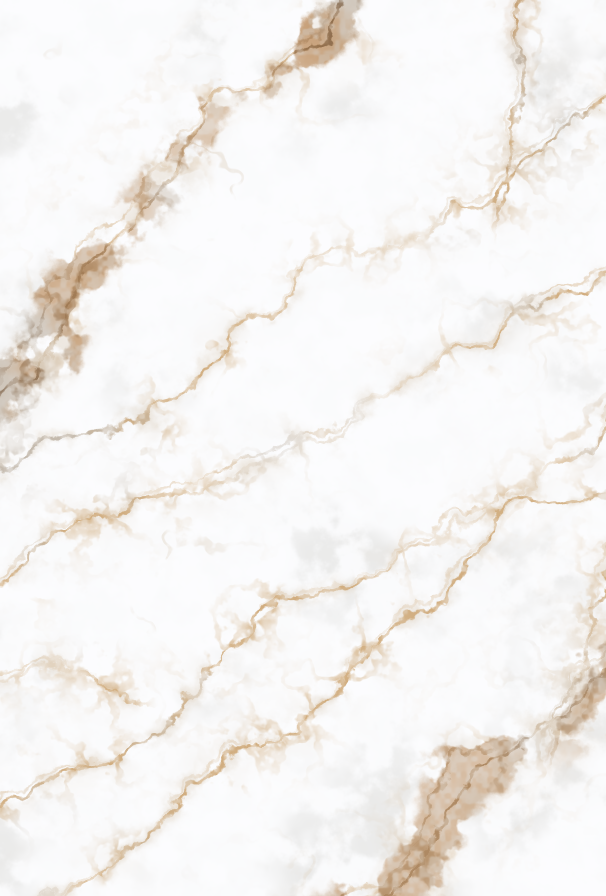
Give the GLSL for this texture, as a WebGL 1 fragment shader.

```glsl
precision highp float;
// White marble crossed by diagonal veins of tan and ochre.
// Each vein is a jagged noise-bent line with a side thread, a web of hairline
// cracks, a speckled haze and, in the broad veins, patches of mineral fill.

uniform vec2 u_resolution;

const vec3 WHITE = vec3(0.988, 0.990, 0.996);
const vec3 MIST  = vec3(0.915, 0.915, 0.912);
const vec3 SAND  = vec3(0.890, 0.850, 0.795);
const vec3 GREY  = vec3(0.770, 0.730, 0.680);
const vec3 TAN   = vec3(0.820, 0.680, 0.500);
const vec3 OCHRE = vec3(0.720, 0.520, 0.320);
const vec3 BROWN = vec3(0.470, 0.350, 0.240);

float hash(vec2 p) {
  vec3 h = fract(vec3(p.xyx) * 0.1031);
  h += dot(h, h.yzx + 33.33);
  return fract((h.x + h.y) * h.z);
}

float noise(vec2 p) {
  vec2 cell = floor(p);
  vec2 f = fract(p);
  f = f * f * (3.0 - 2.0 * f);
  float low = mix(hash(cell), hash(cell + vec2(1.0, 0.0)), f.x);
  float high = mix(hash(cell + vec2(0.0, 1.0)), hash(cell + 1.0), f.x);
  return mix(low, high, f.y);
}

float fbm(vec2 p) {
  float sum = 0.0;
  float weight = 0.5;
  for (int i = 0; i < 5; i++) {
    sum += weight * noise(p);
    p = mat2(1.6, 1.2, -1.2, 1.6) * p + 17.3;
    weight *= 0.5;
  }
  return sum / 0.97;
}

vec2 rotate(vec2 p, float angle) {
  float c = cos(angle);
  float s = sin(angle);
  return vec2(c * p.x + s * p.y, c * p.y - s * p.x);
}

// Soft line of half width w around distance zero
float crack(float d, float w) {
  return 1.0 - smoothstep(0.25 * w, w, abs(d));
}

// One vein through anchor; returns line, mineral fill and haze amounts
vec3 vein(vec2 p, vec2 anchor, float angle, float reach, float body, float seed) {
  vec2 q = rotate(p - anchor, angle);
  float bend = 0.2 * (fbm(vec2(q.x * 3.5 + seed * 11.0, seed)) - 0.5);
  float jag = 0.034 * (fbm(p * 24.0 + seed) - 0.5) + 0.016 * (fbm(p * 75.0) - 0.5);
  float d = q.y - bend - jag;

  float broad = min(body * 60.0, 1.0);
  float swell = noise(vec2(q.x * 9.0, seed * 5.3));
  float flow = smoothstep(0.2, 0.7, noise(vec2(q.x * 8.0 + seed * 3.0, seed)));
  flow = mix(flow, 1.0, 0.6 * broad);
  float span = 0.011 + body * (0.4 + 1.1 * swell);
  float near = exp(-d * d / (span * span));

  float side = (0.024 + body) * (swell - 0.25);
  float line = crack(d, 0.0036) * mix(0.3, 1.0, flow);
  line = max(line, 0.6 * swell * crack(d - side, 0.003));
  float wisps = exp(-abs(d) / (0.022 + body)) * smoothstep(0.4, 0.6, fbm(p * 11.0 - seed));
  float web = crack(fbm(p * 19.0 + seed) - 0.5, 0.06);
  line = max(line, web * max(wisps, 0.8 * near * broad) * mix(0.35, 0.85, flow));

  float clump = fbm(p * 20.0 + seed * 2.0) + 0.2 * near + 0.24 * (swell - 0.5);
  float fill = smoothstep(0.61, 0.68, clump) * smoothstep(0.15, 0.5, near) * flow * broad;
  float haze = max(near, 0.5 * wisps) * smoothstep(0.38, 0.64, fbm(p * 42.0 - seed));
  float fade = 1.0 - smoothstep(0.6 * reach, reach, abs(q.x));
  return fade * vec3(line, fill, haze);
}

// All veins: a diagonal family of thin ones, broad bands and short spurs
vec3 allVeins(vec2 p) {
  vec3 v = vec3(0.0);
  for (int i = 0; i < 4; i++) {
    float k = float(i);
    float height = 0.66 - 0.13 * k - 0.08 * step(1.5, k);
    float angle = 0.6 + 0.16 * (hash(vec2(k, 4.0)) - 0.5);
    v = max(v, vein(p, vec2(0.34, height), angle, 1.0, 0.0, k + 2.0));
  }
  v = max(v, vein(p, vec2(0.17, 0.80), 0.92, 0.8, 0.015, 8.0));
  v = max(v, vein(p, vec2(0.53, 0.10), 0.66, 0.8, 0.020, 11.0));
  v = max(v, vein(p, vec2(0.66, 0.28), 1.35, 0.16, 0.014, 13.0));
  v = max(v, vein(p, vec2(0.58, 0.90), 1.40, 0.18, 0.003, 15.0));
  v = max(v, vein(p, vec2(0.05, 0.22), -0.05, 0.13, 0.0, 17.0));
  return v;
}

// Pale polished ground with cloudy grey mottling and faint hairlines
vec3 ground(vec2 p) {
  float cloud = smoothstep(0.5, 0.76, fbm(p * 8.0 + 5.0));
  float mottle = smoothstep(0.38, 0.68, fbm(p * 38.0));
  vec3 stone = mix(WHITE, MIST, cloud * (0.1 + 0.75 * mottle) + 0.08 * mottle);
  float hairline = crack(fbm(p * 9.0 + 31.0) - 0.5, 0.02);
  float patchy = smoothstep(0.5, 0.7, fbm(p * 5.0 + 60.0));
  return mix(stone, SAND, 0.5 * hairline * patchy * mottle);
}

void main() {
  vec2 p = gl_FragCoord.xy / u_resolution.y;
  vec3 v = allVeins(p);
  float warmth = smoothstep(0.28, 0.54, fbm(p * 10.0 + 80.0));
  float grain = smoothstep(0.2, 0.8, noise(p * 170.0));

  vec3 color = mix(ground(p), SAND, 0.6 * v.z);
  color = mix(color, mix(GREY, TAN, warmth), v.x * (0.55 + 0.45 * grain));
  color = mix(color, mix(GREY, OCHRE, warmth * (0.5 + 0.5 * grain)), 0.85 * v.y);
  color = mix(color, BROWN, 0.75 * v.x * v.y * (0.4 + 0.6 * grain));
  gl_FragColor = vec4(color, 1.0);
}
```
